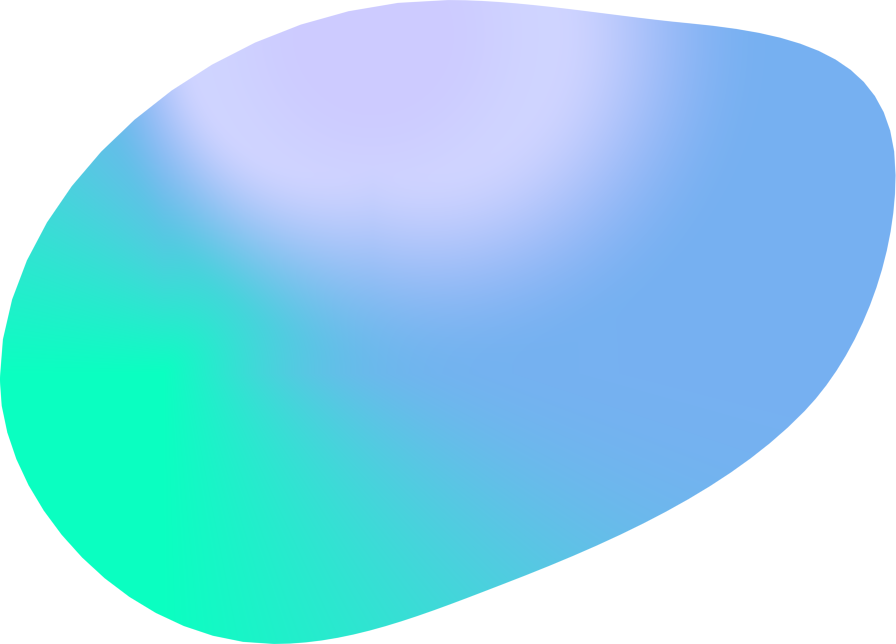
Reproduce this background procedurally as a Shadertoy shader.

```glsl
// A soft pebble-shaped blob on white, filled with a three-colour gradient:
// green at lower left, lavender at the top, blue elsewhere. The outline is a
// closed chain of cubic Bezier curves; the colours come from distance fields.

// Lengths are in canvas heights, origin at lower left
const vec2 CANVAS_CENTRE = vec2(0.696, 0.5);
const int CURVES = 7;
const int STEPS = 14;            // straight pieces per curve

const vec3 PAPER      = vec3(1.0);
const vec3 BLUE       = vec3(0.465, 0.690, 0.945);
const vec3 GREEN      = vec3(0.040, 1.000, 0.755);
const vec3 PERIWINKLE = vec3(0.750, 0.750, 1.000);
const vec3 HALO       = vec3(0.812, 0.830, 1.000);
const vec3 LAVENDER   = vec3(0.802, 0.796, 1.000);

const vec2 GREEN_CORNER  = vec2(0.254, 0.420);
const float GREEN_FADE   = 0.145;             // half-way distance at the corner
const vec2 GREEN_SPREAD  = vec2(0.80, 0.60);  // growth of the fade along each side
const vec2 LAVENDER_SPOT = vec2(0.580, 0.946);

// Anchor, handle, handle, anchor, ... clockwise from the top
const vec2 OUTLINE[21] = vec2[21](
    vec2(0.697, 1.000), vec2(0.815, 1.000), vec2(0.951, 0.975),
    vec2(1.069, 0.964), vec2(1.250, 0.947), vec2(1.391, 0.909),
    vec2(1.391, 0.728), vec2(1.391, 0.592), vec2(1.332, 0.447),
    vec2(1.250, 0.362), vec2(1.132, 0.239), vec2(0.951, 0.158),
    vec2(0.779, 0.092), vec2(0.652, 0.043), vec2(0.543, 0.000),
    vec2(0.426, 0.000), vec2(0.199, 0.000), vec2(0.000, 0.221),
    vec2(0.000, 0.411), vec2(0.000, 0.701), vec2(0.326, 1.000));

vec2 bezier(vec2 a, vec2 b, vec2 c, vec2 d, float t) {
    float s = 1.0 - t;
    return s * s * s * a + 3.0 * s * t * (s * b + t * c) + t * t * t * d;
}

float segmentDistance(vec2 p, vec2 a, vec2 b) {
    vec2 ab = b - a;
    float h = clamp(dot(p - a, ab) / dot(ab, ab), 0.0, 1.0);
    return length(p - a - h * ab);
}

// Signed distance to the outline, negative inside (even-odd rule)
float blobDistance(vec2 p) {
    float nearest = 10.0;
    float side = 1.0;
    vec2 a = OUTLINE[0];
    for (int i = 0; i < CURVES; i++) {
        int k = 3 * i;
        for (int j = 1; j <= STEPS; j++) {
            float t = float(j) / float(STEPS);
            vec2 b = bezier(OUTLINE[k], OUTLINE[k + 1], OUTLINE[k + 2],
                            OUTLINE[(k + 3) % (3 * CURVES)], t);
            nearest = min(nearest, segmentDistance(p, a, b));
            if ((a.y > p.y) != (b.y > p.y)) {
                float crossing = a.x + (p.y - a.y) * (b.x - a.x) / (b.y - a.y);
                if (p.x < crossing) side = -side;
            }
            a = b;
        }
    }
    return side * nearest;
}

// 0 in the green corner, easing to 1 far away; the fade fans out along its sides
float greenFalloff(vec2 p) {
    vec2 q = p - GREEN_CORNER;
    vec2 width = GREEN_FADE + GREEN_SPREAD * max(-q.yx, 0.0);
    float s = 0.5 * length(max(q, 0.0) / width);
    return s / pow(1.0 + s * s * s * s, 0.25);
}

vec3 blobColour(vec2 p) {
    vec3 base = mix(GREEN, BLUE, greenFalloff(p));

    // Lavender glow, wider toward the right and flatter below
    vec2 q = p - LAVENDER_SPOT;
    float r = length(q);
    float across = q.x / max(r, 1e-4);
    float inner = 0.19 + 0.09 * abs(across);
    float outer = 0.525 + 0.09 * across;
    float glow = 1.0 - smoothstep(inner, outer, r);
    float core = 1.0 - smoothstep(0.10, 0.27, r);

    vec3 tint = mix(PERIWINKLE, mix(HALO, LAVENDER, core), glow);
    return mix(base, tint, glow);
}

void mainImage(out vec4 fragColor, in vec2 fragCoord) {
    float pixel = 1.0 / iResolution.y;
    vec2 p = (fragCoord - 0.5 * iResolution.xy) * pixel + CANVAS_CENTRE;

    float coverage = 1.0 - smoothstep(-0.7 * pixel, 0.7 * pixel, blobDistance(p));
    fragColor = vec4(mix(PAPER, blobColour(p), coverage), 1.0);
}
```
